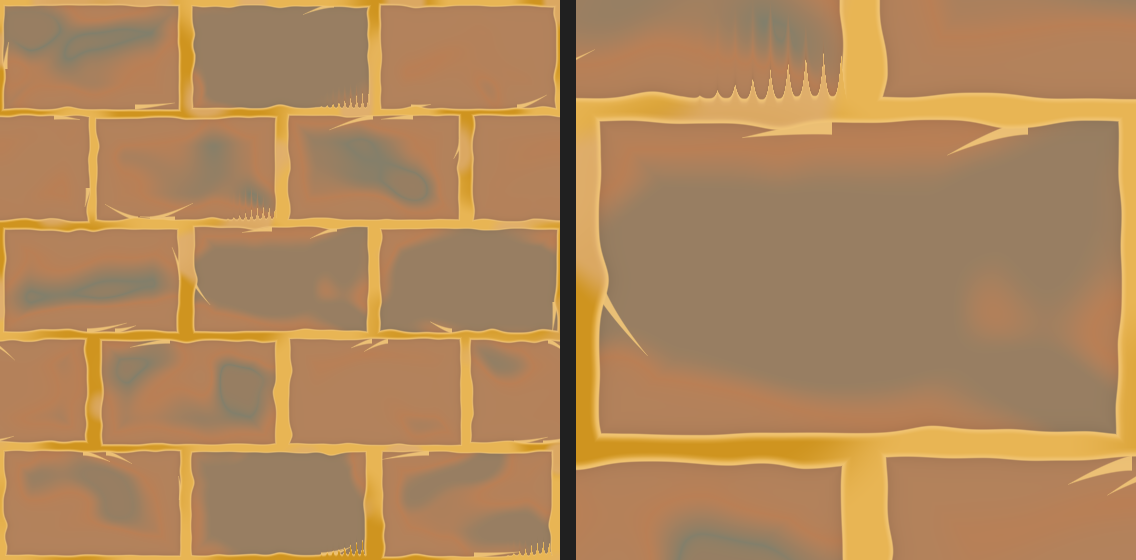
Left: the whole. Right: its middle third, enlarged.
Write a Shadertoy shader that draws this texture.

```glsl
const vec2 GRID = vec2(3.0, 5.0);
const vec3 CLAY = vec3(0.70, 0.51, 0.36);
const vec3 FLUSH = vec3(0.735, 0.495, 0.325);
const vec3 ASH = vec3(0.59, 0.495, 0.385);
const vec3 TEAL = vec3(0.46, 0.50, 0.44);
const vec3 GOLD = vec3(0.91, 0.71, 0.33);
const vec3 DARK_GOLD = vec3(0.81, 0.58, 0.12);
const vec3 PALE_GOLD = vec3(0.95, 0.78, 0.47);
const vec3 PEACH = vec3(0.87, 0.68, 0.45);

float hash(vec2 p) {
    vec3 q = fract(p.xyx * vec3(0.1031, 0.1030, 0.0973));
    q += dot(q, q.yzx + 33.33);
    return fract((q.x + q.y) * q.z);
}

float noise(vec2 p) {
    vec2 i = floor(p), f = fract(p);
    f = f * f * (3.0 - 2.0 * f);
    float low = mix(hash(i), hash(i + vec2(1, 0)), f.x);
    float high = mix(hash(i + vec2(0, 1)), hash(i + vec2(1, 1)), f.x);
    return mix(low, high, f.y);
}

// Random value number k of one brick
float pick(vec2 id, float k) {
    return hash(id * 7.0 + vec2(k * 3.7 + 11.0, k * 5.3 + 23.0));
}

// Depth inside a brick with uneven sides; negative in the mortar
float brickDepth(vec2 p, vec2 halfSize, vec2 id) {
    vec2 lowInset = mix(vec2(0.004), vec2(0.017, 0.011), vec2(pick(id, 1.0), pick(id, 2.0)));
    vec2 highInset = mix(vec2(0.004), vec2(0.015, 0.010), vec2(pick(id, 3.0), pick(id, 4.0)));
    vec2 seed = id * 17.0;
    vec2 waveLow = vec2(noise(p.yy * 26.0 + seed), noise(p.xx * 22.0 + seed + 5.0));
    vec2 waveHigh = vec2(noise(p.yy * 26.0 + seed + 9.0), noise(p.xx * 22.0 + seed + 13.0));
    vec2 low = p + halfSize - lowInset - 0.007 * waveLow * waveLow;
    vec2 high = halfSize - p - highInset - 0.007 * waveHigh * waveHigh;

    // Comb of worn teeth near one lower corner of some bricks
    float tooth = pow(abs(fract(p.x * 95.0) * 2.0 - 1.0), 3.0);
    float corner = smoothstep(0.06, 0.15, p.x) * step(0.72, pick(id, 5.0));
    low.y -= 0.026 * tooth * corner;
    return min(min(low.x, low.y), min(high.x, high.y));
}

// Tapered sliver that bends from an edge into the face
float sliver(float along, float depth, float len, float reach, float width, float aa) {
    float t = along / len;
    float inside = step(0.0, t) * step(t, 1.0);
    float s = clamp(t, 0.0, 1.0);
    float off = abs(depth - reach * pow(s, 1.4)) - width * (1.0 - s);
    return inside * smoothstep(aa, -aa, off);
}

float chips(vec2 p, vec2 halfSize, vec2 id, float aa) {
    float sum = 0.0;
    for (int i = 0; i < 4; i++) {
        float k = 20.0 + float(i) * 6.0;
        bool upright = i == 3;
        vec2 q = upright ? p.yx : p;
        vec2 h = upright ? halfSize.yx : halfSize;
        float side = pick(id, k) < 0.5 ? -1.0 : 1.0;
        float lean = pick(id, k + 1.0) < 0.5 ? -1.0 : 1.0;
        float root = (pick(id, k + 2.0) - 0.5) * h.x * 1.3;
        float len = mix(0.035, 0.085, pick(id, k + 3.0));
        float reach = mix(0.004, 0.042, pow(pick(id, k + 4.0), 1.5));
        float shown = step(0.4, pick(id, k + 5.0));
        float depth = h.y - side * q.y - 0.009;
        sum = max(sum, shown * sliver((q.x - root) * lean, depth, len, reach, 0.0045, aa));
    }
    return sum;
}

// Soft ashen patch with a warm border and a cool crease
vec3 faceColor(vec2 p, vec2 id, float depth) {
    vec2 seed = id * 31.0 + 4.0;
    vec2 warp = vec2(noise(p * 9.0 + seed), noise(p * 9.0 + seed + 40.0)) - 0.5;
    float field = noise(p * vec2(8.0, 11.0) + warp * 1.3 + seed + 70.0);
    float edge = smoothstep(0.0, 0.05, depth);
    field = field * 0.75 + edge * 0.25;
    float level = mix(0.22, 0.72, pick(id, 7.0));
    float ash = smoothstep(level, level + 0.24, field);
    float crease = exp(-abs(field - level - 0.25) * 28.0) * edge;
    float cool = smoothstep(0.35, 0.9, pick(id, 8.0));
    vec3 color = mix(CLAY, FLUSH, 0.75 * exp(-abs(field - level) * 12.0));
    color = mix(color, ASH, ash * 0.95);
    color = mix(color, TEAL, crease * cool * 0.65);
    return color * (1.0 - 0.07 * exp(-max(depth, 0.0) / 0.004));
}

vec3 mortarColor(vec2 uv, float depth) {
    float tone = noise(uv * vec2(7.0, 9.0) + 3.0);
    float core = smoothstep(0.001, 0.006, -depth);
    vec3 color = mix(GOLD, DARK_GOLD, core * smoothstep(0.3, 0.65, tone));
    color = mix(color, PEACH, 0.8 * smoothstep(0.68, 0.85, noise(uv * 11.0 + 50.0)));
    return mix(color, PALE_GOLD, 0.85 * smoothstep(0.0035, 0.0, -depth));
}

void mainImage(out vec4 fragColor, in vec2 fragCoord) {
    vec2 uv = fragCoord / iResolution.xy;
    float aa = 1.0 / iResolution.y;

    // Running bond: every second course shifts by half a brick
    vec2 cell = uv * GRID;
    cell.x += 0.5 * mod(floor(cell.y), 2.0);
    vec2 id = mod(floor(cell), GRID);
    vec2 p = (fract(cell) - 0.5) / GRID;
    vec2 halfSize = 0.5 / GRID;

    float depth = brickDepth(p, halfSize, id);
    vec3 face = faceColor(p, id, depth);
    face = mix(face, PALE_GOLD, 0.9 * chips(p, halfSize, id, aa));
    vec3 color = mix(mortarColor(uv, depth), face, smoothstep(-aa, aa, depth));
    fragColor = vec4(color, 1.0);
}
```
